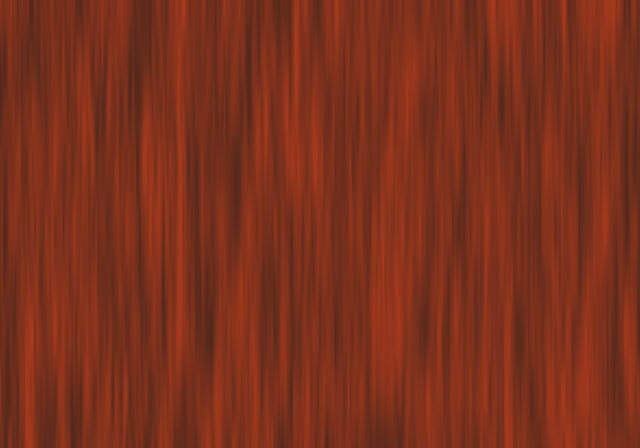
Give the GLSL for this texture, as a Shadertoy shader.

```glsl
// Reddish-brown wood veneer with soft, fine vertical grain.

const vec3 DARK_GRAIN = vec3(0.33, 0.160, 0.11);
const vec3 LIGHT_GRAIN = vec3(0.65, 0.224, 0.11);

const int OCTAVES = 4;
const vec2 GRAIN_CELLS = vec2(30.0, 2.9);  // cells per canvas height
const vec2 OCTAVE_SCALE = vec2(1.9, 1.4);  // finer grain stays elongated
const float OCTAVE_GAIN = 0.97;
const float CONTRAST = 1.8;
const float BALANCE = 0.49;                // mean position between the tones

float hash(vec2 p) {
    return fract(sin(dot(p, vec2(127.1, 311.7))) * 43758.5453);
}

// Smoothly interpolated lattice noise in 0..1
float valueNoise(vec2 p) {
    vec2 cell = floor(p);
    vec2 f = fract(p);
    vec2 blend = f * f * (3.0 - 2.0 * f);
    float lower = mix(hash(cell), hash(cell + vec2(1.0, 0.0)), blend.x);
    float upper = mix(hash(cell + vec2(0.0, 1.0)), hash(cell + vec2(1.0)), blend.x);
    return mix(lower, upper, blend.y);
}

// Weighted mean of stretched noise layers
float woodGrain(vec2 position) {
    vec2 cells = GRAIN_CELLS;
    float weight = 1.0;
    float sum = 0.0;
    float total = 0.0;
    for (int i = 0; i < OCTAVES; i++) {
        vec2 layerOffset = vec2(17.3, 31.0) * float(i);
        sum += weight * valueNoise(position * cells + layerOffset);
        total += weight;
        weight *= OCTAVE_GAIN;
        cells *= OCTAVE_SCALE;
    }
    return sum / total;
}

void mainImage(out vec4 fragColor, in vec2 fragCoord) {
    // Measure down from the top edge, in canvas heights
    vec2 position = vec2(fragCoord.x, iResolution.y - fragCoord.y) / iResolution.y;

    float tone = BALANCE + CONTRAST * (woodGrain(position) - 0.5);
    vec3 color = mix(DARK_GRAIN, LIGHT_GRAIN, clamp(tone, 0.0, 1.0));
    fragColor = vec4(color, 1.0);
}
```
